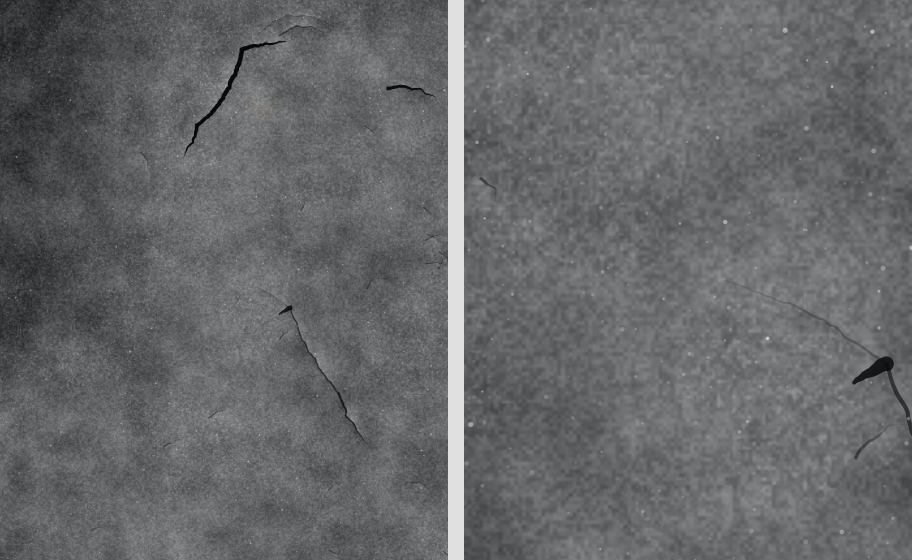
Left: the whole. Right: its middle third, enlarged.
Write a WebGL 2 fragment shader that draws this texture.

```glsl
#version 300 es
precision highp float;
// Dark weathered plaster wall with mottled grain, pale specks and shaded cracks.

uniform vec2 u_resolution;
out vec4 fragColor;

float hash(vec2 p) {
    vec3 q = fract(vec3(p.xyx) * 0.1031);
    q += dot(q, q.yzx + 33.33);
    return fract((q.x + q.y) * q.z);
}

vec2 hash2(vec2 p) {
    return vec2(hash(p), hash(p + 57.3));
}

float noise(vec2 p) {
    vec2 i = floor(p), f = fract(p);
    f = f * f * (3.0 - 2.0 * f);
    float low = mix(hash(i), hash(i + vec2(1, 0)), f.x);
    float high = mix(hash(i + vec2(0, 1)), hash(i + vec2(1, 1)), f.x);
    return mix(low, high, f.y);
}

// Layered noise centred on zero.
float fbm(vec2 p) {
    float sum = 0.0, amp = 0.5;
    for (int i = 0; i < 5; i++) {
        sum += amp * (noise(p) - 0.5);
        p = mat2(1.6, 1.2, -1.2, 1.6) * p + 11.7;
        amp *= 0.55;
    }
    return sum;
}

float glow(vec2 p, vec2 center, vec2 size) {
    vec2 q = (p - center) / size;
    return exp(-dot(q, q));
}

// Tapered, bent and ragged stroke: x = line coverage, y = signed relief beside it.
vec2 crack(vec2 p, vec2 a, vec2 b, float bend, vec2 widths, float px) {
    float len = distance(a, b);
    vec2 dir = (b - a) / len;
    float along = dot(p - a, dir);
    float t = clamp(along / len, 0.0, 1.0);
    float arch = 4.0 * t * (1.0 - t);
    float ragged = 0.007 * (noise(vec2(t * len * 70.0, a.x * 91.0)) - 0.5)
                 + 0.003 * (noise(vec2(t * len * 260.0, a.y * 83.0)) - 0.5);
    float side = dot(p - a, vec2(-dir.y, dir.x)) - arch * (bend + ragged);
    float d = length(vec2(along - t * len, side));
    float halfWidth = mix(widths.x, widths.y, t);
    float line = clamp((halfWidth - d) / px + 0.5, 0.0, 1.0) * smoothstep(0.0, 0.0012, halfWidth);
    float relief = clamp(side / 0.003, -1.0, 1.0) * exp(-d / 0.011) * arch;
    return vec2(line, relief);
}

float carve(float tone, vec2 mark, float depth, float shade) {
    return mix(tone - shade * mark.y, 0.035, mark.x * depth);
}

// Broad light and dark areas of the wall.
float wallTone(vec2 p) {
    vec2 q = p + 0.12 * vec2(fbm(p * 5.0), fbm(p * 5.0 + 40.0));
    float left = 1.0 - smoothstep(-0.04, 0.36, q.x);
    float tone = 0.385 - left * mix(0.055, 0.19, smoothstep(0.32, 0.58, q.y));
    tone -= 0.06 * smoothstep(0.84, 1.02, q.y) * (1.0 - smoothstep(0.35, 0.6, q.x));
    tone += 0.065 * glow(q, vec2(0.54, 0.72), vec2(0.22, 0.2));
    tone += 0.05 * glow(q, vec2(0.19, 0.7), vec2(0.07, 0.07));
    tone += 0.05 * glow(q, vec2(0.12, 0.41), vec2(0.05, 0.06));
    tone += 0.05 * glow(q, vec2(0.76, 0.255), vec2(0.13, 0.018));
    return tone;
}

float surfaceGrain(vec2 p) {
    float streaks = fbm(p * vec2(26.0, 6.0)) * (1.0 - smoothstep(0.2, 0.6, p.y));
    float grain = 0.20 * fbm(p * 5.0 + 3.0) + 0.18 * fbm(p * 24.0) + 0.09 * streaks;
    grain += 0.10 * (noise(p * 430.0) - 0.5) + 0.07 * (noise(p * 215.0 + 9.0) - 0.5);
    float dust = smoothstep(0.62, 0.95, noise(p * 330.0 + 71.0));
    return grain + 0.07 * dust * smoothstep(-0.08, 0.15, fbm(p * 9.0 + 20.0));
}

// Sparse mineral flecks, one at most in each grid cell.
float specks(vec2 p, float density, float px) {
    vec2 cell = floor(p * density);
    vec2 center = (cell + 0.15 + 0.7 * hash2(cell)) / density;
    float pick = hash(cell + 131.0);
    float radius = mix(0.0006, 0.0016, pow(hash(cell + 211.0), 3.0));
    float dot_ = clamp((radius - distance(p, center)) / px + 0.5, 0.0, 1.0);
    return dot_ * step(0.72, pick) * mix(0.35, 1.0, hash(cell + 307.0));
}

void main() {
    vec2 p = gl_FragCoord.xy / u_resolution.y;
    float px = 1.0 / u_resolution.y;
    float tone = wallTone(p) + surfaceGrain(p);

    // Small scattered wrinkles, with a few gathered by the right edge.
    for (int i = 0; i < 20; i++) {
        vec2 seed = vec2(float(i) * 7.0 + 3.0, 19.0);
        vec2 spot = hash2(seed) * vec2(0.8, 1.0);
        if (i > 14) spot = vec2(0.755, 0.5) + hash2(seed) * vec2(0.03, 0.09);
        float angle = mix(-1.3, 0.7, hash(seed + 5.0));
        vec2 reach = mix(0.018, 0.06, hash(seed + 8.0)) * vec2(cos(angle), sin(angle));
        vec2 mark = crack(p, spot, spot + reach, 0.006, vec2(0.0011, 0.0002), px);
        tone = carve(tone, mark, 0.5, 0.05);
    }

    // Deep upper crack and its faint arcs.
    vec2 elbow = vec2(0.432, 0.911), knee = vec2(0.352, 0.776);
    tone = carve(tone, crack(p, vec2(0.46, 0.937), vec2(0.595, 0.952), 0.028, vec2(0.0009), px), 0.35, -0.06);
    tone = carve(tone, crack(p, vec2(0.5, 0.937), vec2(0.578, 0.942), 0.014, vec2(0.0016, 0.0007), px), 0.55, -0.10);
    tone = carve(tone, crack(p, elbow, vec2(0.51, 0.926), 0.003, vec2(0.0042, 0.0008), px), 1.0, -0.10);
    tone = carve(tone, crack(p, elbow, knee, 0.015, vec2(0.0042, 0.0034), px), 1.0, 0.08);
    tone = carve(tone, crack(p, knee, vec2(0.327, 0.717), 0.002, vec2(0.0036, 0.0004), px), 1.0, 0.05);

    // Right crack, then the long flaking edge below.
    vec2 chip = vec2(0.518, 0.45), ledge = vec2(0.605, 0.297);
    tone = carve(tone, crack(p, vec2(0.693, 0.842), vec2(0.779, 0.826), 0.008, vec2(0.0034, 0.0006), px), 0.95, -0.08);
    tone = carve(tone, crack(p, vec2(0.42, 0.5), chip, 0.006, vec2(0.0004, 0.0009), px), 0.4, -0.04);
    tone = carve(tone, crack(p, vec2(0.499, 0.439), chip, 0.002, vec2(0.0012, 0.0045), px), 0.85, -0.05);
    tone = carve(tone, crack(p, chip, ledge, -0.008, vec2(0.0012, 0.0016), px), 0.6, -0.12);
    tone = carve(tone, crack(p, ledge, vec2(0.658, 0.206), -0.007, vec2(0.0022, 0.0006), px), 0.75, -0.10);

    tone += 0.32 * specks(p, 42.0, px) + 0.16 * specks(p + 3.7, 75.0, px);
    vec3 color = vec3(tone - 0.004, tone, tone + 0.006);
    color += vec3(0.03, 0.02, 0.0) * glow(p, vec2(0.47, 0.805), vec2(0.025, 0.018));
    fragColor = vec4(clamp(color, 0.0, 1.0), 1.0);
}
```
